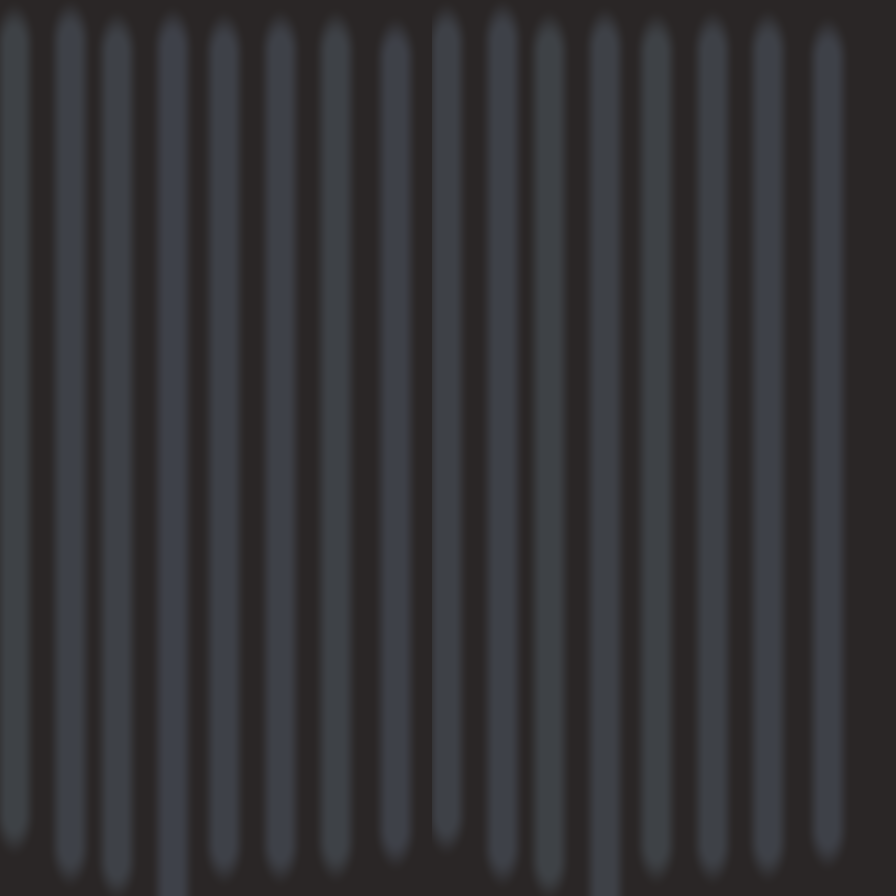
A three.js fragment shader for this pattern:

```glsl
// Soft vertical slats with tapered ends, two groups of eight on a dark ground.
varying vec2 vUv;

const vec3 GROUND_COLOR = vec3(0.165, 0.150, 0.149);
const vec3 SLAT_COLOR = vec3(0.244, 0.256, 0.280);
const float GROUP_COUNT = 2.0;
const float GROUP_WIDTH = 0.4824;
const int SLATS_PER_GROUP = 8;
const float FIRST_CENTER = 0.0160;
const float SLAT_SPACING = 0.0603;
const float HALF_WIDTH = 0.0165;
const float EDGE_BLUR = 0.0090;
const float TIP_STRETCH = 2.0;
const float TINT_AMOUNT = 0.010;

// Irregularities of the slats in a group: first four, last four
const vec4 SHIFT_A = vec4(0.0, 0.0022, -0.0060, -0.0040);
const vec4 SHIFT_B = vec4(-0.0070, -0.0045, -0.0030, 0.0035);
const vec4 TOP_A = vec4(0.983, 0.986, 0.974, 0.978);
const vec4 TOP_B = vec4(0.973, 0.975, 0.975, 0.967);
const vec4 BOTTOM_A = vec4(0.059, 0.023, 0.008, -0.030);
const vec4 BOTTOM_B = vec4(0.026, 0.026, 0.029, 0.043);

float hash(float n) {
  return fract(sin(n * 12.9898 + 4.1) * 43758.5453);
}

// Component of the eight values held in two vectors
float pick(vec4 a, vec4 b, float index) {
  vec4 lanes = vec4(0.0, 1.0, 2.0, 3.0);
  vec4 inA = 1.0 - step(0.5, abs(lanes - index));
  vec4 inB = 1.0 - step(0.5, abs(lanes + 4.0 - index));
  return dot(a, inA) + dot(b, inB);
}

// Coverage of an upright capsule with stretched round ends
float slat(vec2 p, float center, float bottom, float top) {
  float tip = HALF_WIDTH * TIP_STRETCH;
  float beyond = max(max(p.y - top + tip, bottom + tip - p.y), 0.0);
  float d = length(vec2(p.x - center, beyond / TIP_STRETCH)) - HALF_WIDTH;
  return 1.0 - smoothstep(-EDGE_BLUR, EDGE_BLUR, d);
}

void main() {
  // Group coordinates; each group cuts its slats at its own left edge
  float group = floor(vUv.x / GROUP_WIDTH);
  vec2 p = vec2(vUv.x - group * GROUP_WIDTH, vUv.y);
  float inGroups = 1.0 - step(GROUP_COUNT, group);

  vec3 color = GROUND_COLOR;
  for (int i = 0; i < SLATS_PER_GROUP; i++) {
    float index = float(i);
    float center = FIRST_CENTER + index * SLAT_SPACING + pick(SHIFT_A, SHIFT_B, index);
    float bottom = pick(BOTTOM_A, BOTTOM_B, index);
    float top = pick(TOP_A, TOP_B, index);

    // Slight lean of each slat toward blue or green
    float lean = hash(index + group * 8.0) - 0.5;
    vec3 slatColor = SLAT_COLOR + TINT_AMOUNT * lean * vec3(0.0, -0.5, 1.0);
    color = mix(color, slatColor, slat(p, center, bottom, top) * inGroups);
  }

  gl_FragColor = vec4(color, 1.0);
}
```
